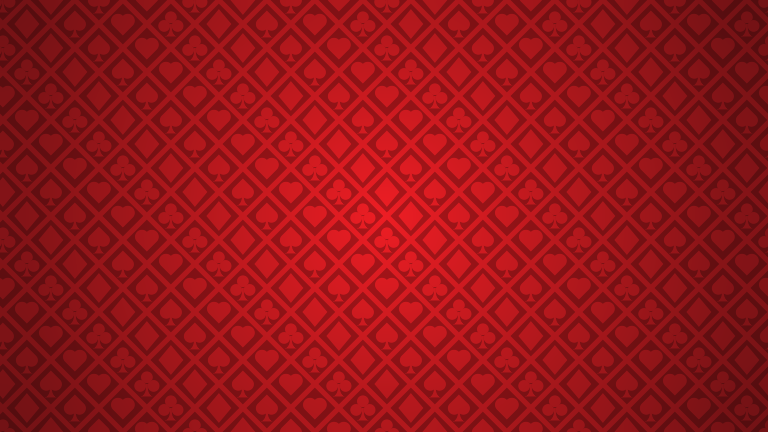
A Shadertoy shader for this pattern:

```glsl
// Card-table cloth: a diagonal lattice whose cells hold the four card suits,
// lit by a soft round glow. Cells come from rotated integer coordinates, suits
// from distance functions; cell rows wrap so that the cloth tiles.

const vec2  CELLS       = vec2(16.0, 9.0);   // repeats across and down
const vec2  PHASE       = vec2(0.06, 0.0);   // lattice shift, in cells
const float LINE_HALF   = 0.075;             // half line width, share of a cell side
const vec3  GLOW_COLOUR = vec3(0.93, 0.115, 0.14);
const vec3  RIM_COLOUR  = vec3(0.41, 0.066, 0.076);
const float GROUND_TONE = 0.73;              // cell ground relative to the lines
const float GLOW_RADIUS = 1.02;              // in canvas heights
const float EDGE_FOLD   = 0.08;              // band that flattens the glow at the edges

float dot2(vec2 v) { return dot(v, v); }

// Heart with its tip at the origin and its lobes upwards.
float heart(vec2 p, float size) {
    p /= size;
    p.x = abs(p.x);
    float d;
    if (p.x + p.y > 1.0) {
        d = length(p - vec2(0.25, 0.75)) - sqrt(2.0) / 4.0;
    } else {
        float side = dot2(p - 0.5 * max(p.x + p.y, 0.0));
        d = sqrt(min(dot2(p - vec2(0.0, 1.0)), side)) * sign(p.x - p.y);
    }
    return d * size;
}

// Flared foot shared by spade and club.
float foot(vec2 p, float base) {
    const float HEIGHT = 0.26;
    float t = clamp(1.0 - (p.y - base) / HEIGHT, 0.0, 1.0);
    float flank = abs(p.x) - 0.02 - 0.09 * t * t * t * t;
    return max(flank, max(base - p.y, p.y - base - HEIGHT));
}

float diamond(vec2 p) {
    const vec2 HALF_SIZE = vec2(0.26, 0.31);
    vec2 q = abs(p) / HALF_SIZE;
    return (q.x + q.y - 1.0) / length(1.0 / HALF_SIZE);
}

float spade(vec2 p) {
    float leaf = heart(vec2(p.x, 0.28 - p.y), 0.38);
    return min(leaf, foot(p, -0.28));
}

float club(vec2 p) {
    const float LOBE = 0.122;
    float top = length(p - vec2(0.0, 0.14)) - LOBE;
    float sides = length(vec2(abs(p.x) - 0.14, p.y + 0.04)) - LOBE;
    return min(min(top, sides), foot(p, -0.26));
}

float suitDistance(vec2 p, float suit) {
    if (suit < 0.5) return club(p);
    if (suit < 1.5) return diamond(p);
    if (suit < 2.5) return spade(p);
    return heart(p + vec2(0.0, 0.24), 0.41);
}

// Glow colour; the distance levels off at the edges so that it tiles smoothly.
vec3 glow(vec2 uv) {
    vec2 offset = abs(uv - 0.5);
    vec2 past = max(offset - (0.5 - EDGE_FOLD), 0.0);
    offset -= past * past / (2.0 * EDGE_FOLD);
    float d = length(offset * vec2(CELLS.x / CELLS.y, 1.0));
    return mix(GLOW_COLOUR, RIM_COLOUR, clamp(d / GLOW_RADIUS, 0.0, 1.0));
}

void mainImage(out vec4 fragColor, in vec2 fragCoord) {
    vec2 uv = fragCoord / iResolution.xy;
    vec2 p = uv * CELLS - PHASE;
    float pixel = CELLS.y / iResolution.y;

    // Diagonal cells: integer points of the rotated axes are the centres.
    vec2 diagonal = vec2(p.x + p.y, p.x - p.y);
    vec2 id = floor(diagonal + 0.5);
    vec2 centre = 0.5 * vec2(id.x + id.y, id.x - id.y);
    vec2 local = p - centre;

    // Suits follow the falling diagonals.
    vec2 wrapped = mod(centre, CELLS);
    float suit = mod(wrapped.x + wrapped.y, 4.0);

    // Lattice lines, measured in cells along the normal of a side.
    vec2 fromCentre = abs(diagonal - id);
    float toSide = 0.5 - max(fromCentre.x, fromCentre.y);
    float line = (toSide - LINE_HALF) * sqrt(0.5);

    float shape = min(line, suitDistance(local, suit));
    float light = 1.0 - smoothstep(-0.6 * pixel, 0.6 * pixel, shape);

    fragColor = vec4(glow(uv) * mix(GROUND_TONE, 1.0, light), 1.0);
}
```
